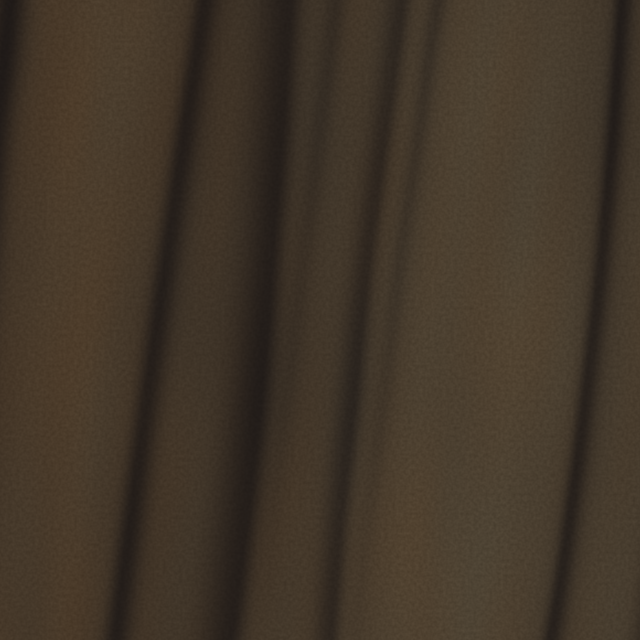
Give the GLSL for this texture, as a Shadertoy shader.

```glsl
// Dark brown draped cloth with slanted soft folds and a fine woven grain.

const vec3 LIT_CLOTH   = vec3(0.312, 0.258, 0.190);
const vec3 DEEP_SHADOW = vec3(0.112, 0.094, 0.088);
const vec3 WARM_TINT   = vec3(0.016, -0.003, -0.014);

vec2 randomGradient(vec2 cell) {
    vec3 h = fract(cell.xyx * vec3(0.1031, 0.1030, 0.0973));
    h += dot(h, h.yzx + 33.33);
    float angle = 6.2832 * fract((h.x + h.y) * h.z);
    return vec2(cos(angle), sin(angle));
}

float gradientNoise(vec2 p) {
    vec2 i = floor(p), f = p - i;
    vec2 s = f * f * f * (f * (f * 6.0 - 15.0) + 10.0);
    vec2 e = vec2(0.0, 1.0);
    float a = dot(randomGradient(i), f);
    float b = dot(randomGradient(i + e.yx), f - e.yx);
    float c = dot(randomGradient(i + e.xy), f - e.xy);
    float d = dot(randomGradient(i + e.yy), f - e.yy);
    return mix(mix(a, b, s.x), mix(c, d, s.x), s.y);
}

// Light left by one fold: a dark core with a long soft shoulder.
// ends = x at bottom and top, widths = reach to the left and right.
float foldLight(vec2 p, vec2 ends, float bow, vec2 widths, float depth) {
    float center = mix(ends.x, ends.y, p.y) + bow * 4.0 * p.y * (1.0 - p.y);
    center += 0.004 * gradientNoise(vec2(ends.y * 37.0, p.y * 4.0));
    float d = p.x - center;
    float w = mix(widths.x, widths.y, smoothstep(-0.008, 0.008, d));
    float core = exp(-d * d / (w * w));
    float shoulder = exp(-sqrt(d * d + 0.00004) / (3.0 * w));
    return 1.0 - depth * (0.6 * core + 0.4 * shoulder);
}

float drapeLight(vec2 p) {
    float light = 1.0;
    light *= foldLight(p, vec2(-0.09, 0.015), 0.0, vec2(0.030, 0.026), 0.85);
    light *= foldLight(p, vec2(0.18, 0.320), -0.003, vec2(0.018, 0.024), 0.88);
    light *= foldLight(p, vec2(0.36, 0.452), 0.010, vec2(0.048, 0.020), 0.84);
    light *= foldLight(p, vec2(0.41, 0.525), -0.005, vec2(0.018), mix(0.06, 0.50, p.y));
    light *= foldLight(p, vec2(0.515, 0.628), -0.008, vec2(0.026, 0.014), 0.66);
    light *= foldLight(p, vec2(0.555, 0.685), -0.006, vec2(0.014), mix(0.08, 0.48, p.y));
    light *= foldLight(p, vec2(0.86, 0.972), 0.013, vec2(0.013, 0.018), 0.80);
    light *= foldLight(p, vec2(1.005, 1.10), 0.010, vec2(0.020), 0.50);
    return light;
}

float clothGrain(vec2 p) {
    return 0.6 * gradientNoise(p * 165.0) + 0.4 * gradientNoise(p * 290.0 + 17.3);
}

void mainImage(out vec4 fragColor, in vec2 fragCoord) {
    vec2 p = fragCoord / iResolution.xy;
    vec2 alongFold = vec2(p.x - 0.13 * p.y, p.y);

    // Folds and the slow unevenness of the cloth between them
    float light = drapeLight(p);
    light += 0.07 * gradientNoise(alongFold * vec2(16.0, 2.0) + 4.7);
    light += 0.06 * gradientNoise(p * 4.0 + 9.1);
    light -= 0.12 * smoothstep(0.66, 0.94, p.x) * smoothstep(0.45, 1.0, p.y);
    light -= 0.10 * smoothstep(0.14, 0.0, p.x);

    // Browner on the left, more olive grey on the right
    vec3 color = mix(DEEP_SHADOW, LIT_CLOTH, clamp(light, 0.0, 1.1));
    float warmth = mix(0.7, -0.2, smoothstep(0.0, 0.75, p.x));
    warmth += 0.9 * gradientNoise(alongFold * vec2(13.0, 3.0) + 21.0);
    color += WARM_TINT * warmth * light;

    // Fine grain, fainter inside the shadows
    float grainGain = mix(0.015, 0.050, clamp(light, 0.0, 1.0));
    color += grainGain * clothGrain(p) * vec3(1.0, 0.95, 0.85);

    fragColor = vec4(color, 1.0);
}
```
